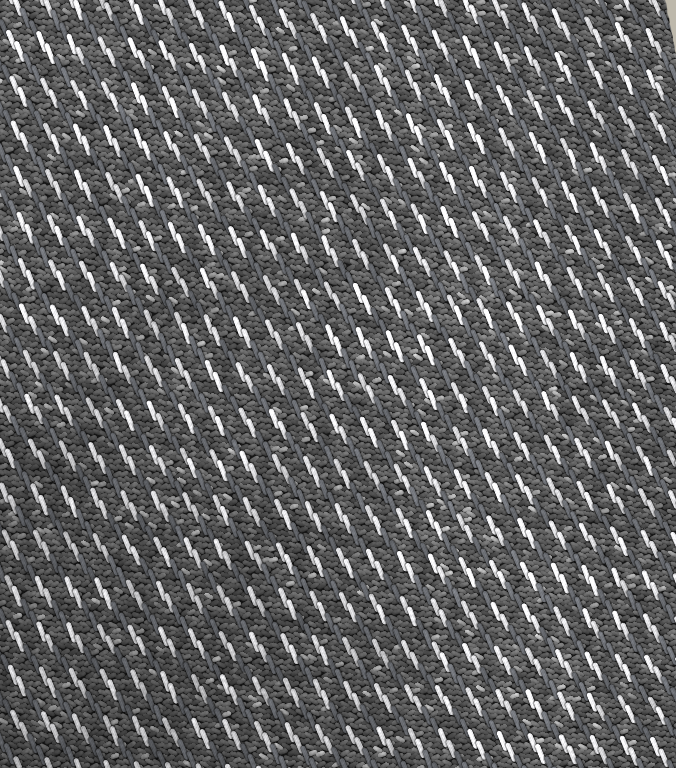
This texture is drawn by a WebGL 2 fragment shader. Its source:

```glsl
#version 300 es
precision highp float;
// Dark twill cloth: stepped diagonal cords of grey yarn with paired white floats,
// over a ground of small brick-laid stitches. A gently bent lattice (u, v) holds one
// white dash per unit cell; stitches are shaded capsules placed by loops.
uniform vec2 u_resolution;
out vec4 outColor;

// Size of one repeat in thread units; 1152 thread units span the canvas height.
const vec2 CELL = vec2(45.6, 68.0);
const float UNITS = 1152.0;

float hash(vec2 p) {
    vec3 a = fract(vec3(p.xyx) * 0.1031);
    a += dot(a, a.yzx + 33.33);
    return fract((a.x + a.y) * a.z);
}

vec2 gradient(vec2 cell) {
    float angle = 6.2832 * hash(cell + 57.0);
    return vec2(cos(angle), sin(angle));
}

float gradientNoise(vec2 p) {
    vec2 i = floor(p), f = fract(p);
    vec2 w = f * f * f * (f * (f * 6.0 - 15.0) + 10.0);
    vec2 r = vec2(1.0, 0.0);
    float top = mix(dot(gradient(i), f), dot(gradient(i + r), f - r), w.x);
    float low = mix(dot(gradient(i + r.yx), f - r.yx), dot(gradient(i + 1.0), f - 1.0), w.x);
    return mix(top, low, w.y);
}

// Distance from p to a segment through the origin with the given half vector.
float segmentDistance(vec2 p, vec2 halfAxis) {
    float t = clamp(dot(p, halfAxis) / dot(halfAxis, halfAxis), -1.0, 1.0);
    return length(p - halfAxis * t);
}

// Roundness of a yarn: 1 on its axis, 0 at its rim.
float yarnHeight(float d, float radius) {
    return sqrt(max(0.0, 1.0 - d * d / (radius * radius)));
}

// Bends the canvas so that rows sag towards the upper right.
vec2 clothLattice(vec2 q) {
    float sag = 0.04 * q.x + 0.12 * q.x * q.x * (1.0 - q.y);
    vec2 wobble = vec2(gradientNoise(q * 9.0), gradientNoise(q * 9.0 + 40.0)) * 0.003;
    vec2 bent = vec2(q.x - 0.05 * q.y, q.y - sag) + wobble;
    return bent * UNITS / CELL - vec2(0.46, 0.0);
}

// Short tilted stitches in brick rows, leaning with the twill steps.
vec3 groundStitches(vec2 uv, float aa) {
    vec3 color = vec3(0.085);
    float best = 0.0;
    float baseRow = floor(uv.y * 8.0);
    for (int j = -1; j <= 1; j++) {
        float row = baseRow + float(j);
        float along = (uv.x - row / 8.0) * 4.0;
        for (int i = -1; i <= 1; i++) {
            vec2 id = vec2(floor(along) + float(i), row);
            float seed = hash(id + 200.0);
            vec2 offset = vec2((along - id.x - 0.5) / 4.0, (uv.y * 8.0 - row - 0.5) / 8.0) * CELL;
            offset += (vec2(seed, hash(id + 311.0)) - 0.5) * vec2(3.5, 2.5);
            float tilt = mix(-1.9, 1.4, mod(row, 2.0)) + seed - 0.5;
            float d = segmentDistance(offset, vec2(3.6, tilt));
            float height = yarnHeight(d, 4.2) * (0.75 + 0.25 * seed);
            if (height > best) {
                best = height;
                float tone = 0.30 + 0.17 * hash(id + 91.0) + 0.22 * step(0.95, seed);
                float shade = 0.5 + 0.5 * height - 0.045 * offset.y;
                color = mix(vec3(0.085), vec3(tone) * shade, smoothstep(4.2 + aa * 0.4, 3.4 - aa * 0.4, d));
            }
        }
    }
    return color;
}

// Four steep floats per repeat form each cord; the middle two are white.
vec3 layCords(vec3 color, vec2 uv, float aa) {
    float firstStep = floor(uv.y * 4.0);
    for (int k = -2; k <= 2; k++) {
        float stepId = firstStep + float(k);
        float center = (stepId + 0.5) / 4.0;
        float column = round(uv.x - center);
        vec2 offset = (uv - center - vec2(column, 0.0)) * CELL;
        float seed = hash(vec2(column, stepId) + 130.0);
        offset.x += (seed - 0.5) * 1.8;
        bool isWhite = mod(stepId + 1.0, 4.0) < 2.0;
        float radius = isWhite ? 4.0 : 3.8;
        float d = segmentDistance(offset, vec2(3.8, 9.5 + 2.0 * seed));
        vec3 yarn = isWhite ? vec3(0.90, 0.90, 0.91) : vec3(0.41, 0.42, 0.44);
        yarn *= 0.86 + 0.2 * seed;
        float twist = 0.04 * sin(offset.y * 1.1 + offset.x * 1.8);
        float shade = 0.55 + 0.47 * yarnHeight(d, radius + 0.5) - 0.012 * offset.x + twist;
        color *= mix(0.48, 1.0, smoothstep(radius - 1.0, radius + 3.2, d));
        color = mix(color, yarn * shade, smoothstep(radius + aa * 0.5, radius - aa * 0.5, d));
    }
    return color;
}

void main() {
    vec2 q = gl_FragCoord.xy / u_resolution.y;
    q.y = 1.0 - q.y;
    float aa = UNITS / u_resolution.y;
    vec2 uv = clothLattice(q);
    vec3 color = layCords(groundStitches(uv, aa), uv, aa);

    // Uneven light: dimmer at the lower left, with soft wear and fibre grain.
    float light = 1.07 - 0.24 * smoothstep(0.75, 0.0, length(q - vec2(0.0, 1.0)));
    light += 0.10 * gradientNoise(q * 4.0) + 0.16 * gradientNoise(q * 260.0);
    color *= light;

    // Pale backing beyond the cut edge in the upper right corner.
    float edge = q.x - 0.866 - 0.2 * q.y + 0.002 * gradientNoise(q * 90.0);
    color = mix(color, vec3(0.74, 0.72, 0.67), smoothstep(-0.001, 0.001, edge));
    outColor = vec4(color, 1.0);
}
```
